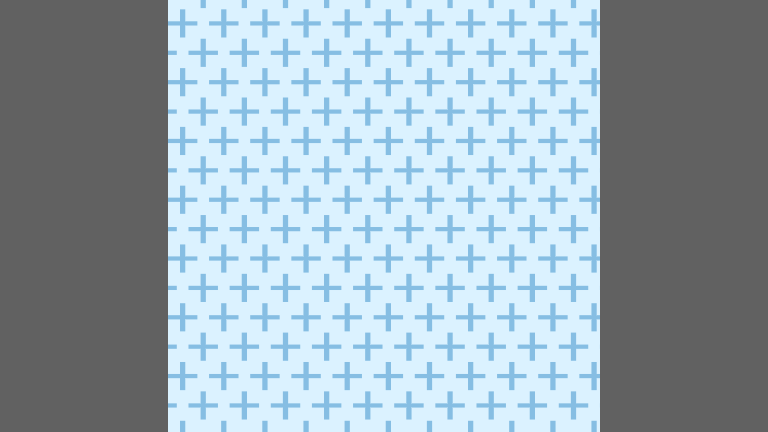
Reproduce this pattern procedurally as a Shadertoy shader.

```glsl
// Staggered pale-blue plus signs on a square panel between grey side bands.

// Lengths are fractions of the canvas height.
const float COLUMNS = 10.5;                       // crosses across the panel
const vec2 PITCH = vec2(1.0, 10.0 / 7.0) / COLUMNS;
const vec2 FIRST_CROSS = vec2(0.0339, 0.9458);    // centre of the top-left cross
const vec2 ARM_HALF = vec2(0.0341, 0.0326);       // half lengths: across, up
const vec2 BAR_HALF = vec2(0.0061, 0.0049);       // half widths: upright, level
const vec3 SIDE_COLOR = vec3(0.38);
const vec3 PANEL_COLOR = vec3(0.86, 0.95, 1.0);
const vec3 CROSS_COLOR = vec3(0.525, 0.745, 0.89);

// Fraction of a pixel covered by a centred box.
float boxCoverage(vec2 p, vec2 halfSize, float pixel) {
    vec2 low = max(p - 0.5 * pixel, -halfSize);
    vec2 high = min(p + 0.5 * pixel, halfSize);
    vec2 covered = clamp((high - low) / pixel, 0.0, 1.0);
    return covered.x * covered.y;
}

// Union of the level and upright bars.
float crossCoverage(vec2 p, float pixel) {
    float level = boxCoverage(p, vec2(ARM_HALF.x, BAR_HALF.y), pixel);
    float upright = boxCoverage(p, vec2(BAR_HALF.x, ARM_HALF.y), pixel);
    return max(level, upright);
}

// Offset from the nearest lattice point.
vec2 repeatCentred(vec2 p) {
    return (fract(p / PITCH + 0.5) - 0.5) * PITCH;
}

void mainImage(out vec4 fragColor, in vec2 fragCoord) {
    float pixel = 1.0 / iResolution.y;
    vec2 p = fragCoord * pixel;
    p.x -= 0.5 * (iResolution.x * pixel - 1.0);   // panel spans 0 to 1

    // Two lattices, half a cell apart, make the staggered rows.
    vec2 q = p - FIRST_CROSS;
    float crosses = max(crossCoverage(repeatCentred(q), pixel),
                        crossCoverage(repeatCentred(q - 0.5 * PITCH), pixel));

    // Clip to the panel; the height runs past the canvas.
    float panel = boxCoverage(p - 0.5, vec2(0.5, 1.0), pixel);
    vec3 color = mix(PANEL_COLOR, CROSS_COLOR, crosses);
    fragColor = vec4(mix(SIDE_COLOR, color, panel), 1.0);
}
```
